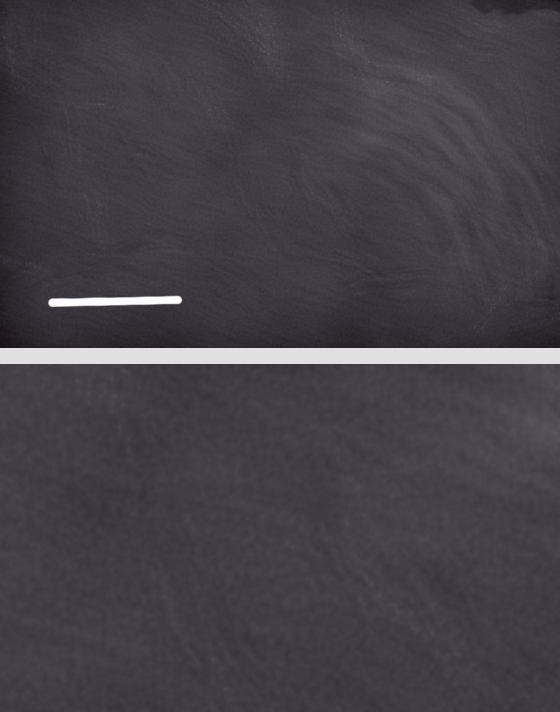
Top: the whole. Bottom: its middle third, enlarged.
Write a Shadertoy shader that draws this texture.

```glsl
float hash(vec2 p) {
    vec3 q = fract(p.xyx * vec3(0.1031, 0.103, 0.0973));
    q += dot(q, q.yzx + 33.33);
    return fract((q.x + q.y) * q.z);
}

vec2 gradientAt(vec2 cell) {
    float angle = 6.2832 * hash(cell);
    return vec2(cos(angle), sin(angle));
}

float gradientNoise(vec2 p) {
    vec2 i = floor(p), f = fract(p), e = vec2(0, 1);
    vec2 u = f * f * f * (f * (f * 6.0 - 15.0) + 10.0);
    float low = mix(dot(gradientAt(i), f), dot(gradientAt(i + e.yx), f - e.yx), u.x);
    float high = mix(dot(gradientAt(i + e), f - e), dot(gradientAt(i + 1.0), f - 1.0), u.x);
    return mix(low, high, u.y);
}

float fbm(vec2 p) {
    float sum = 0.0, amplitude = 0.5;
    for (int i = 0; i < 4; i++) {
        sum += amplitude * gradientNoise(p);
        p = mat2(1.6, 1.2, -1.2, 1.6) * p + 17.3;
        amplitude *= 0.55;
    }
    return sum;
}

float segmentDistance(vec2 p, vec2 a, vec2 b) {
    vec2 d = b - a;
    return length(p - a - d * clamp(dot(p - a, d) / dot(d, d), 0.0, 1.0));
}

// Short curved eraser wipes with fine streaks along their length
float wipes(vec2 p) {
    float sum = 0.0;
    for (int i = 0; i < 48; i++) {
        float id = float(i) + 1.0;
        vec2 center = vec2(1.65 * hash(vec2(id, 3.0)), hash(vec2(id, 11.0)));
        float tilt = mix(0.25, -0.75, smoothstep(0.15, 0.5, center.y));
        float angle = tilt + 1.3 * (hash(vec2(id, 23.0)) - 0.5);
        vec2 along = vec2(cos(angle), sin(angle));
        vec2 d = p - center;
        vec2 q = vec2(dot(d, along), dot(d, vec2(-along.y, along.x)));
        q.y += q.x * q.x * mix(-0.5, 1.8, hash(vec2(id, 31.0)));

        vec2 size = vec2(0.07, 0.02) + vec2(0.12, 0.035) * hash(vec2(id, 43.0));
        float envelope = exp(-dot(q / size, q / size));
        float streak = gradientNoise(q * vec2(5, 75) + id * 7.7)
                     + 0.6 * gradientNoise(q * vec2(12, 150) + id * 3.1);
        float strength = mix(-0.3, 0.6, hash(vec2(id, 59.0)));
        sum += envelope * (strength + 0.9 * streak);
    }
    return sum;
}

// Wide arm sweep bending down the right side
float sweep(vec2 p) {
    vec2 d = p - vec2(0.92, 0.1);
    float radius = length(d * vec2(1.0, 0.92));
    float angle = atan(d.y, d.x);
    float band = smoothstep(0.25, 0.5, radius) * (1.0 - smoothstep(0.68, 0.85, radius));
    band *= smoothstep(-0.1, 0.3, angle) * (1.0 - smoothstep(1.2, 1.9, angle));
    float streak = gradientNoise(vec2(angle * 2.5, radius * 28.0))
                 + 0.7 * gradientNoise(vec2(angle * 5.0 + 9.0, radius * 75.0));
    return band * (0.35 + streak);
}

void mainImage(out vec4 fragColor, in vec2 fragCoord) {
    vec2 p = fragCoord / iResolution.y;
    float aspect = iResolution.x / iResolution.y;
    vec2 warped = p + 0.05 * vec2(fbm(p * 4.0), fbm(p * 4.0 + 31.0));

    // Uneven board tone and darker borders
    float tone = 0.258 + 0.055 * fbm(warped * 3.5);
    tone -= 0.085 * exp(-p.x / 0.11) + 0.085 * exp(-p.y / 0.13);
    tone -= 0.03 * exp(-(1.0 - p.y) / 0.06) + 0.035 * exp(-(aspect - p.x) / 0.08);
    vec2 glow = (p - vec2(aspect * 0.82, 0.73)) / vec2(0.3, 0.25);
    tone += 0.028 * exp(-dot(glow, glow));

    // Wiped-off top right corner with a ragged rim
    vec2 corner = (warped - vec2(aspect * 0.95, 1.02)) / vec2(0.19, 0.065);
    float rim = length(corner) + 0.5 * gradientNoise(p * vec2(25, 45));
    tone -= 0.065 * (1.0 - smoothstep(0.75, 1.1, rim));

    // Chalk haze
    float haze = wipes(warped);
    tone += 0.032 * haze + 0.042 * sweep(warped);
    vec2 slanted = mat2(0.94, 0.34, -0.34, 0.94) * warped;
    tone += 0.02 * gradientNoise(slanted * vec2(9, 80));

    // Grain and powder specks
    float grain = gradientNoise(p * 125.0) + 0.6 * gradientNoise(p * 210.0 + 5.0);
    tone += 0.024 * grain;
    tone += 0.05 * smoothstep(0.25, 0.6, grain) * clamp(haze, 0.0, 1.0);
    tone = clamp(tone, 0.1, 0.48);
    vec3 color = vec3(tone, tone * 1.06 - 0.03, tone * 1.1 - 0.012);

    // Solid chalk stroke
    float wobble = 0.0015 * gradientNoise(p * 18.0);
    float stroke = segmentDistance(p, vec2(0.151, 0.13), vec2(0.511, 0.138)) - 0.0115 + wobble;
    float edge = 1.0 / iResolution.y;
    color = mix(color, vec3(0.99, 0.99, 1.0), 1.0 - smoothstep(-edge, edge, stroke));
    fragColor = vec4(color, 1.0);
}
```
